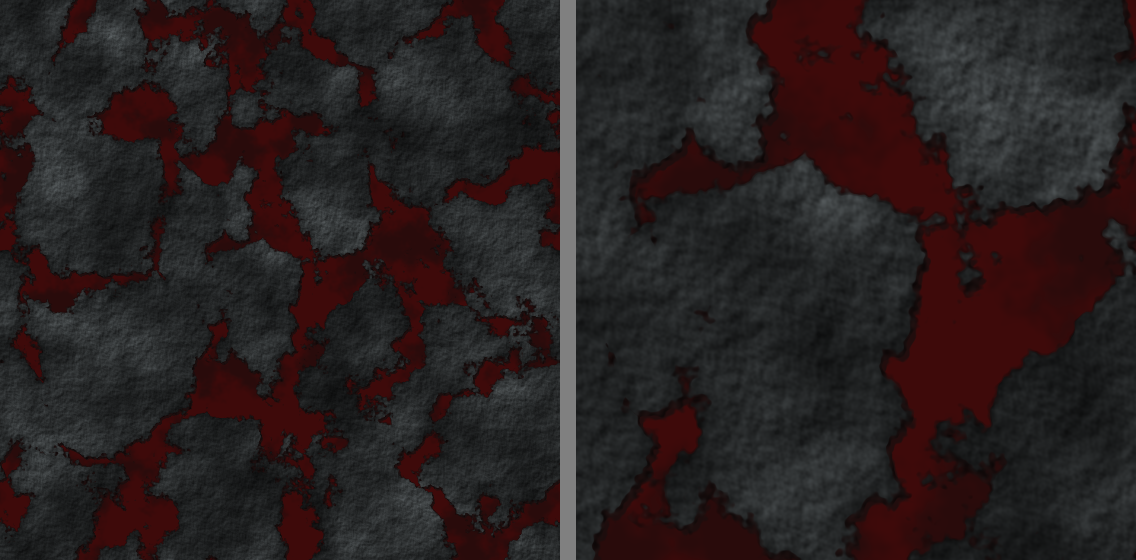
Left: the whole. Right: its middle third, enlarged.
Write a WebGL 1 fragment shader that draws this texture.

```glsl
precision highp float;
uniform vec2 u_resolution;

const vec3 LAVA_DARK = vec3(0.160, 0.042, 0.042);
const vec3 LAVA_BRIGHT = vec3(0.245, 0.040, 0.040);
const vec3 RIM = vec3(0.100, 0.055, 0.054);
const vec3 ROCK_TINT = vec3(0.94, 1.0, 1.02);
const vec2 TO_LIGHT = vec2(-0.0022, 0.0030);

float hash(vec2 p, float seed) {
  vec3 q = fract(p.xyx * vec3(0.1031, 0.1030, 0.0973) + seed * 0.137);
  q += dot(q, q.yzx + 33.33);
  return fract((q.x + q.y) * q.z);
}

float cornerSlope(vec2 cell, vec2 offset, float period, float seed) {
  float angle = 6.2832 * hash(mod(cell, period), seed);
  return dot(vec2(cos(angle), sin(angle)), offset);
}

// Gradient noise that wraps after a whole number of cells
float noise(vec2 uv, float period, float seed) {
  vec2 p = uv * period;
  vec2 i = floor(p);
  vec2 f = p - i;
  vec2 w = f * f * f * (f * (f * 6.0 - 15.0) + 10.0);
  vec2 e = vec2(1.0, 0.0);
  float low = mix(cornerSlope(i, f, period, seed),
                  cornerSlope(i + e.xy, f - e.xy, period, seed), w.x);
  float high = mix(cornerSlope(i + e.yx, f - e.yx, period, seed),
                   cornerSlope(i + e.xx, f - e.xx, period, seed), w.x);
  return mix(low, high, w.y);
}

float fbm(vec2 uv, float period, int octaves, float gain, float seed) {
  float sum = 0.0;
  float amplitude = 0.5;
  for (int i = 0; i < 7; i++) {
    if (i >= octaves) break;
    sum += amplitude * noise(uv, period, seed + float(i));
    amplitude *= gain;
    period *= 2.0;
  }
  return sum;
}

// Zero on the borders between wrapped Voronoi cells, rising inward
float plateEdge(vec2 uv, float cells, float seed) {
  vec2 p = uv * cells;
  vec2 base = floor(p);
  float nearest = 8.0;
  float second = 8.0;
  for (int y = -2; y <= 2; y++) {
    for (int x = -2; x <= 2; x++) {
      vec2 cell = base + vec2(float(x), float(y));
      vec2 id = mod(cell, cells);
      vec2 jitter = vec2(hash(id, seed), hash(id, seed + 5.0));
      float d = length(cell + jitter - p);
      second = min(second, max(d, nearest));
      nearest = min(nearest, d);
    }
  }
  return second - nearest;
}

// Positive on rock, negative in the cracks
float plateHeight(vec2 uv) {
  vec2 warp = vec2(fbm(uv, 6.0, 4, 0.55, 11.0), fbm(uv, 6.0, 4, 0.55, 23.0));
  float edge = plateEdge(uv + 0.17 * warp, 4.0, 3.0);
  float width = 0.36 * noise(uv, 5.0, 31.0);
  float ragged = 0.60 * fbm(uv, 11.0, 5, 0.62, 41.0);
  float crumbs = 0.13 * fbm(uv, 110.0, 2, 0.7, 131.0);
  return 0.9 * edge + width + ragged + crumbs - 0.105;
}

float relief(vec2 uv) {
  return fbm(uv, 12.0, 6, 0.66, 53.0);
}

vec3 rockColour(vec2 uv, float height) {
  float cloud = fbm(uv, 6.0, 5, 0.58, 67.0);
  float glow = smoothstep(0.10, 0.4, fbm(uv, 4.0, 3, 0.5, 79.0));
  float slope = relief(uv) - relief(uv + TO_LIGHT);
  float shade = 0.154 * exp(1.5 * cloud) + 0.07 * glow;
  shade *= clamp(1.0 + 2.5 * slope, 0.55, 1.5);
  shade *= mix(0.78, 1.0, smoothstep(0.0, 0.2, height));
  return shade * ROCK_TINT;
}

vec3 lavaColour(vec2 uv) {
  float flow = fbm(uv, 10.0, 5, 0.55, 97.0);
  return mix(LAVA_DARK, LAVA_BRIGHT, smoothstep(-0.2, 0.08, flow));
}

void main() {
  vec2 uv = gl_FragCoord.xy / u_resolution;
  float height = plateHeight(uv);
  float lightward = plateHeight(uv + 1.3 * TO_LIGHT);

  // Rock over lava, with the shadow cast away from the light
  float rock = smoothstep(-0.012, 0.012, height);
  float shadow = smoothstep(-0.01, 0.03, lightward) * (1.0 - rock);
  vec3 colour = mix(lavaColour(uv), rockColour(uv, height), rock);
  colour = mix(colour, RIM, 0.8 * shadow);

  // Charred, speckled rim, darkest on the side away from the light
  float rim = 1.0 - smoothstep(0.01, 0.045, abs(height));
  float away = smoothstep(-0.05, 0.06, lightward - height);
  float speckle = 0.85 + 0.8 * noise(uv, 190.0, 113.0);
  colour = mix(colour, RIM * speckle, rim * mix(0.45, 0.95, away));

  gl_FragColor = vec4(colour, 1.0);
}
```
